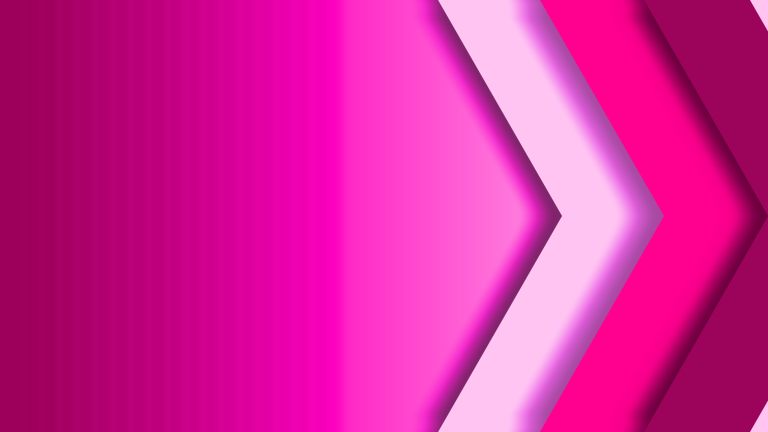
Reproduce this background procedurally as a Shadertoy shader.

```glsl
// Horizontal distance left of a chevron edge whose point lies at x = tip
float chevron(vec2 p, float tip, float rounding) {
    float dy = p.y - 0.5;
    return tip - p.x - 0.574 * sqrt(dy * dy + rounding * rounding);
}

// Soft shadow to the left of an edge, dark at the edge and glowing outward
vec3 castShadow(vec3 base, vec2 p, float tip, float width, vec3 dark, vec3 glow) {
    float d = chevron(p, tip, 0.025);
    d += 0.018 * smoothstep(0.45, 0.5, abs(p.y - 0.5));
    float t = max(d, 0.0) / width;
    vec3 shade = mix(dark, glow, smoothstep(0.0, 0.68, t));
    return mix(base, shade, 1.0 - smoothstep(0.4, 1.0, t));
}

// Flat fill to the right of an edge
vec3 fillChevron(vec3 base, vec2 p, float tip, vec3 fill) {
    float aa = 0.8 / iResolution.y;
    return mix(base, fill, smoothstep(-aa, aa, -chevron(p, tip, 0.0)));
}

// Dark berry to magenta, then a step into a lighter pink ramp
vec3 backdrop(float x) {
    vec3 berry = mix(vec3(0.61, 0.0, 0.35), vec3(0.76, 0.0, 0.50), smoothstep(0.0, 0.44, x));
    vec3 left = mix(berry, vec3(0.99, 0.0, 0.75), clamp((x - 0.38) / 0.40, 0.0, 1.0));
    left += 0.008 * sin(x * 150.0) * smoothstep(0.0, 0.15, x);
    vec3 right = mix(vec3(1.0, 0.14, 0.77), vec3(1.0, 0.50, 0.87), clamp((x - 0.78) / 0.45, 0.0, 1.0));
    return mix(left, right, smoothstep(0.765, 0.815, x));
}

void mainImage(out vec4 fragColor, in vec2 fragCoord) {
    vec2 p = fragCoord / iResolution.y;
    p.x *= 16.0 / 9.0 * iResolution.y / iResolution.x;

    vec3 palePink = vec3(1.0, 0.77, 0.95);
    vec3 hotPink = vec3(1.0, 0.0, 0.56);
    vec3 plum = vec3(0.61, 0.015, 0.36);

    vec3 color = backdrop(p.x);

    // Pale band
    color = castShadow(color, p, 1.301, 0.090, vec3(0.50, 0.14, 0.42), vec3(0.96, 0.12, 0.80));
    color = fillChevron(color, p, 1.301, palePink);

    // Hot pink band
    color = castShadow(color, p, 1.537, 0.100, vec3(0.66, 0.29, 0.64), vec3(0.92, 0.38, 0.90));
    color = fillChevron(color, p, 1.537, hotPink);

    // Plum band and pale corners
    color = castShadow(color, p, 1.778, 0.110, vec3(0.43, 0.0, 0.25), vec3(0.95, 0.0, 0.53));
    color = fillChevron(color, p, 1.778, plum);
    color = fillChevron(color, p, 2.023, palePink);

    fragColor = vec4(color, 1.0);
}
```
